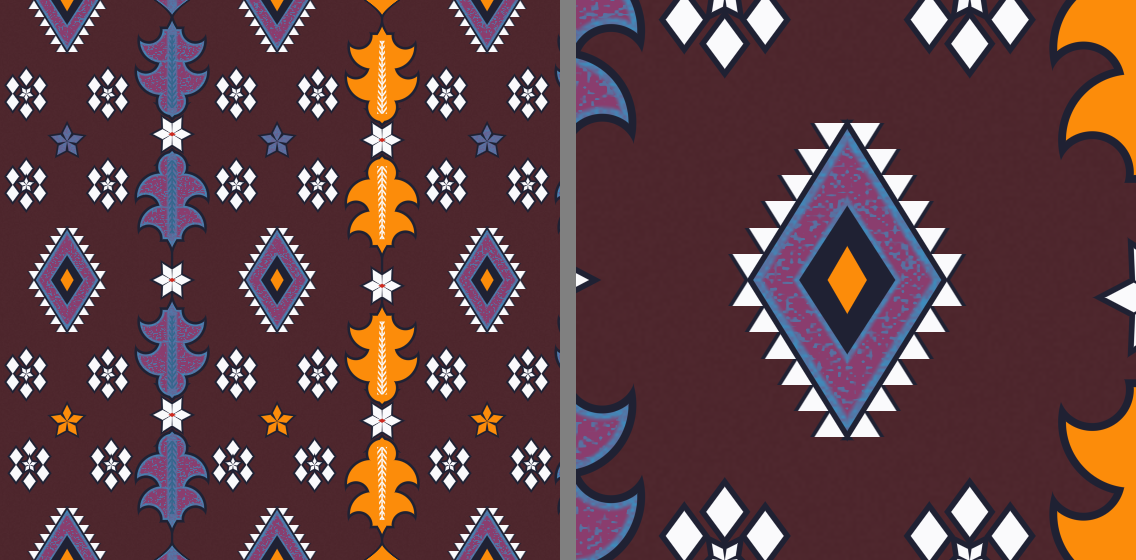
Left, the full canvas; right, a detail of the centre.
This pattern is drawn by a WebGL 1 fragment shader. Its source:

```glsl
precision highp float;
// Folk textile: columns of toothed diamonds, rosettes and stars alternate with
// mirrored leaf garlands in woven purple or flat orange on a maroon ground.
// Motifs are distance functions in folded cells; value noise gives the weave.

uniform vec2 u_resolution;

const float SPAN = 768.0;      // design units across the canvas
const float COLUMN = 288.0;    // spacing of like columns
const vec3 MAROON = vec3(0.305, 0.150, 0.175);
const vec3 NAVY = vec3(0.12, 0.13, 0.20);
const vec3 WHITE = vec3(0.98, 0.98, 0.99);
const vec3 ORANGE = vec3(0.99, 0.55, 0.04);
const vec3 PURPLE = vec3(0.54, 0.24, 0.43);
const vec3 BLUE = vec3(0.24, 0.55, 0.74);
const vec3 RED = vec3(0.80, 0.16, 0.12);

float hash(vec2 p) {
  vec3 q = fract(vec3(p.xyx) * 0.1031);
  q += dot(q, q.yzx + 33.33);
  return fract((q.x + q.y) * q.z);
}

float noise(vec2 p) {
  vec2 i = floor(p), f = fract(p);
  f *= f * (3.0 - 2.0 * f);
  return mix(mix(hash(i), hash(i + vec2(1, 0)), f.x),
             mix(hash(i + vec2(0, 1)), hash(i + vec2(1, 1)), f.x), f.y);
}

// Repeats x around zero with the given period.
float fold(float x, float period) {
  return mod(x + 0.5 * period, period) - 0.5 * period;
}

vec3 paint(vec3 under, vec3 ink, float d) {
  float soft = 0.7 * SPAN / u_resolution.y;
  return mix(under, ink, 1.0 - smoothstep(-soft, soft, d));
}

vec3 paintOutlined(vec3 under, vec3 ink, float d, float border) {
  return paint(paint(under, NAVY, d - border), ink, d);
}

float rhombus(vec2 p, vec2 r) {
  return (abs(p.x) / r.x + abs(p.y) / r.y - 1.0) * r.x * r.y / length(r);
}

float petals(vec2 p, float count, float reach, float halfWidth) {
  float sector = 6.28319 / count;
  float a = fold(atan(p.x, -p.y), sector);
  vec2 q = length(p) * vec2(sin(a), cos(a));
  return rhombus(q - vec2(0.0, 0.5 * reach), vec2(halfWidth, 0.5 * reach));
}

// Horned leaf: a disc with a smaller disc bitten out of its underside.
float lobe(vec2 p, float radius, vec2 bite) {
  float d = max(length(p) - radius, 19.0 - length(p - bite));
  return max(d, p.y - 16.0);
}

// Leafy stalk: p.x is distance from the spine, p.y runs from bulb to tip.
float garland(vec2 p) {
  float d = length(p - vec2(0.0, 45.0)) - 19.0;
  d = min(d, max(rhombus(p - vec2(0.0, 46.0), vec2(23.0)), p.y - 40.0));
  d = min(d, lobe(p - vec2(16.0, 86.0), 32.0, vec2(20.0, 16.0)));
  d = min(d, lobe(p - vec2(14.0, 128.0), 30.0, vec2(18.0, 15.0)));
  float taper = 18.0 * pow(clamp((163.0 - p.y) / 32.0, 0.0, 1.0), 1.5) - 2.0;
  return min(d, max(p.x - taper, 100.0 - p.y));
}

// Purple cloth flecked with blue thread, bluer where rim nears one.
vec3 weave(vec2 p, float rim) {
  float fleck = noise(p * vec2(0.55, 0.75));
  float thread = max(0.65 * smoothstep(0.55, 0.85, fleck), rim * (0.55 + 0.45 * fleck));
  return mix(PURPLE, BLUE, thread);
}

vec3 toothedDiamond(vec3 col, vec2 q, vec2 p) {
  vec2 a = abs(q);
  float edge = 43.0 * (1.0 - a.y / 69.0) + 2.0 + 15.0 * fract(a.y / 12.0);
  col = paintOutlined(col, WHITE, max((a.x - edge) * 0.65, a.y - 72.0), 1.3);
  float outer = rhombus(q, vec2(43.0, 69.0));
  float inner = rhombus(q, vec2(22.0, 34.0));
  float rim = max(smoothstep(-5.0, -2.0, outer), 1.0 - smoothstep(1.0, 3.5, inner));
  col = paintOutlined(col, weave(p, rim), outer, 2.5);
  col = paint(col, NAVY, inner);
  return paint(col, ORANGE, rhombus(q, vec2(9.0, 15.5)));
}

vec3 rosette(vec3 col, vec2 q) {
  vec2 a = abs(q), size = vec2(8.5, 11.5);
  float d = min(rhombus(a - vec2(0.0, 22.5), size), rhombus(a - vec2(18.5, 11.5), size));
  col = paintOutlined(col, WHITE, d, 2.6);
  return paintOutlined(col, WHITE, petals(q, 5.0, 10.0, 2.6), 2.5);
}

vec3 flower(vec3 col, vec2 q) {
  col = paintOutlined(col, WHITE, petals(q.yx, 6.0, 26.0, 6.8), 2.6);
  return paint(col, RED, rhombus(q, vec2(5.0, 3.0)));
}

vec3 garlandColumn(vec3 col, vec2 p) {
  float isOrange = mod(floor((p.x - 92.0) / COLUMN), 2.0);
  float x = fold(p.x - 236.0, COLUMN), y = p.y - 8.0 * isOrange;
  vec2 q = vec2(abs(x), abs(fold(y - 184.0, 385.0)));
  float fromEdge = min(p.y, SPAN - p.y);
  float bud = q.x - 24.0 * pow(clamp(1.0 - fromEdge / 25.0, 0.0, 1.0), 1.5) + 2.0;
  float d = min(garland(q), bud + step(40.0, fromEdge) * 99.0);

  // Veins branch from the spine toward the leaf tips.
  float barb = abs(fract((q.y - 1.3 * q.x) / 8.0) - 0.5) * 5.0 - 1.1;
  float reach = 8.0 - 0.035 * q.y;
  float vein = max(min(max(barb, q.x - reach), q.x - 1.0), abs(q.y - 86.0) - 50.0);
  float rim = max(smoothstep(-4.5, -1.5, d), 0.8 * (1.0 - smoothstep(5.0, 9.0, q.x)));
  col = paintOutlined(col, mix(weave(p, rim), ORANGE, isOrange), d, 3.6);
  col = paint(col, mix(mix(BLUE, NAVY, 0.35), WHITE, isOrange), vein);
  col = flower(col, vec2(x, fold(y - 184.0, 385.0)));
  return flower(col, vec2(x, y - 384.0));
}

void main() {
  vec2 p = gl_FragCoord.xy / u_resolution * SPAN;
  p.y = SPAN - p.y;
  vec3 col = MAROON + 0.012 * (noise(p * 0.6) - 0.5);

  float x = fold(p.x - 92.0, COLUMN);
  float row = mod(p.y, 384.0) - 191.0;
  col = toothedDiamond(col, vec2(x, fold(p.y, 384.0)), p);

  // The lowest rosettes drift sideways, alternating by column.
  float side = 1.0 - 2.0 * mod(floor((p.x + 52.0) / COLUMN), 2.0);
  float drift = 4.5 * side * step(590.0, p.y);
  col = rosette(col, vec2(abs(x - drift) - 56.0, abs(row) - 62.5));

  vec3 starInk = p.y < 384.0 ? weave(p, 0.75) : ORANGE;
  col = paintOutlined(col, starInk, petals(vec2(x, row - 3.0), 5.0, 23.0, 5.8), 2.4);
  gl_FragColor = vec4(garlandColumn(col, p), 1.0);
}
```
